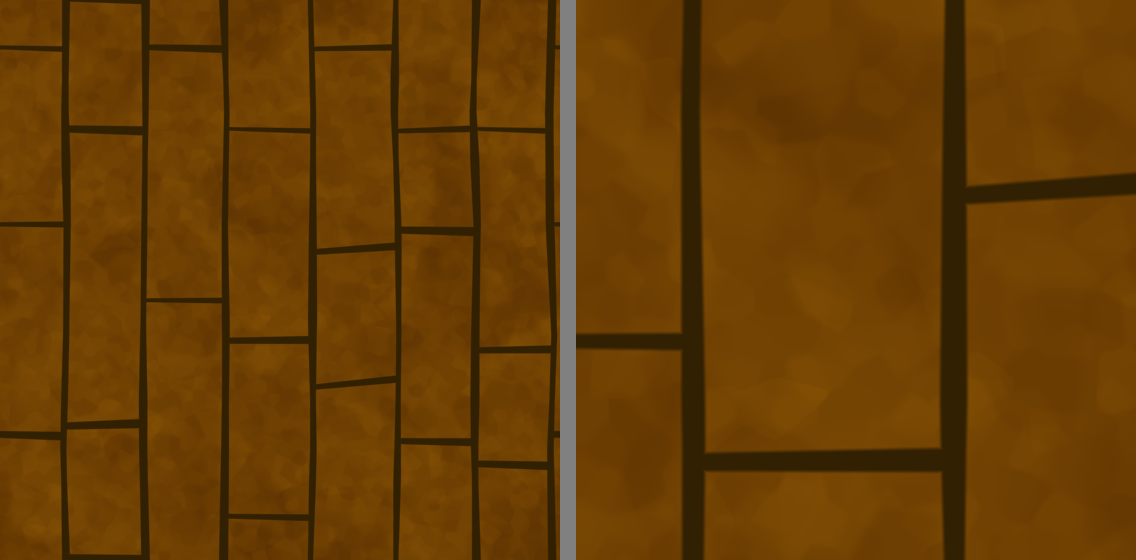
Left, the full canvas; right, a detail of the centre.
This texture is drawn by a Shadertoy shader. Its source:

```glsl
// Seven columns of worn amber planks divided by dark, slightly crooked gaps.
#define COLUMNS 7.0
#define JOINTS 3.0
#define GAP_HALF_WIDTH 0.0064
#define GAP_VARIATION 0.0018
#define SEAM_WOBBLE 0.0055
#define EDGE_SOFTNESS 0.0016
#define MOTTLE_CONTRAST 1.0
#define GAP_COLOR vec3(0.195, 0.125, 0.010)
#define WOOD_DARK vec3(0.382, 0.210, 0.006)
#define WOOD_LIGHT vec3(0.486, 0.290, 0.012)

const float TAU = 6.2831853;

float hash(vec2 p) {
    vec3 q = fract(vec3(p.xyx) * 0.1031);
    q += dot(q, q.yzx + 33.33);
    return fract((q.x + q.y) * q.z);
}

// Signed distance between two positions on a repeating axis
float wrapped(float d) {
    return d - round(d);
}

// Repeating piecewise linear noise, from -1 to 1
float kinked(float y, float segments, float seed) {
    float s = y * segments;
    float a = hash(vec2(mod(floor(s), segments), seed));
    float b = hash(vec2(mod(floor(s) + 1.0, segments), seed));
    return mix(a, b, fract(s)) * 2.0 - 1.0;
}

// Repeating cellular noise with softly blended facets
float facets(vec2 uv, float count) {
    vec2 p = uv * count;
    float total = 0.0;
    float weights = 0.0;
    for (int j = -1; j <= 1; j++) {
        for (int i = -1; i <= 1; i++) {
            vec2 offset = vec2(i, j);
            vec2 cell = mod(floor(p) + offset, count);
            vec2 center = vec2(hash(cell + 3.7), hash(cell + 41.3));
            vec2 d = offset + center - fract(p);
            float w = exp(-14.0 * dot(d, d));
            total += w * hash(cell + count * 5.0);
            weights += w;
        }
    }
    return total / weights;
}

// Right edge of a column at height y
float seamX(float column, float y) {
    float c = mod(column, COLUMNS);
    float drift = -0.0117 * cos(TAU * (c - 1.0) / COLUMNS);
    return (c + 0.873) / COLUMNS + drift + SEAM_WOBBLE * kinked(y, 5.0, c + 11.0);
}

// Height of a joint: staggered start, then unevenly spaced
float jointY(float column, float k) {
    float depth = 0.086 + 0.146 * mod(min(column, 5.0), 2.0) + k / JOINTS;
    if (k > 0.0) depth -= 0.11 * cos(TAU * (column - 5.0) / COLUMNS);
    if (k == 1.0) depth += 0.038 + 0.09 * cos(TAU * 3.0 * (column - 6.0) / COLUMNS);
    return 1.0 - depth;
}

// Distance to the nearest gap edge, negative inside a gap
float gapDistance(vec2 uv) {
    float nearest = 1.0;
    for (float c = 0.0; c < COLUMNS; c++) {
        float fromLeft = wrapped(uv.x - seamX(c - 1.0, uv.y));
        float fromRight = wrapped(uv.x - seamX(c, uv.y));
        float halfWidth = GAP_HALF_WIDTH + GAP_VARIATION * kinked(uv.y, 7.0, c + 31.0);
        nearest = min(nearest, abs(fromRight) - halfWidth);

        // Joints only cross their own column
        if (fromLeft < 0.0 || fromRight > 0.0) continue;
        float across = fromLeft / (fromLeft - fromRight);
        for (float k = 0.0; k < JOINTS; k++) {
            if (c == 2.0 && k == 2.0) continue; // one extra long plank
            float chance = hash(vec2(c + 51.0, k + 7.0));
            float tilt = mix(-0.004, 0.016, chance * chance);
            float y = jointY(c, k) + tilt * (across - 0.5);
            float taper = (hash(vec2(k + 71.0, c)) - 0.5) * 2.0 + across - 0.5;
            halfWidth = GAP_HALF_WIDTH - 0.0006 + GAP_VARIATION * taper;
            nearest = min(nearest, abs(wrapped(uv.y - y)) - halfWidth);
        }
    }
    return nearest;
}

void mainImage(out vec4 fragColor, in vec2 fragCoord) {
    vec2 uv = fragCoord / iResolution.y;

    // Mottled wood: broad stains, worn patches and fine flecks
    float mottle = 0.50 * (facets(uv, 8.0) - 0.5)
                 + 0.45 * (facets(uv, 22.0) - 0.5)
                 + 0.35 * (facets(uv, 46.0) - 0.5);
    float fleck = smoothstep(0.78, 0.95, facets(uv + 0.37, 30.0));
    float tone = 0.48 + MOTTLE_CONTRAST * (mottle + 0.18 * fleck);

    // Faint worn rim beside the gaps
    float gap = gapDistance(uv);
    tone += 0.10 * exp(-max(gap, 0.0) / 0.006);
    vec3 color = mix(WOOD_DARK, WOOD_LIGHT, tone);

    float soft = max(EDGE_SOFTNESS, 0.8 / iResolution.y);
    color = mix(GAP_COLOR, color, smoothstep(-soft, soft, gap));
    fragColor = vec4(color, 1.0);
}
```
